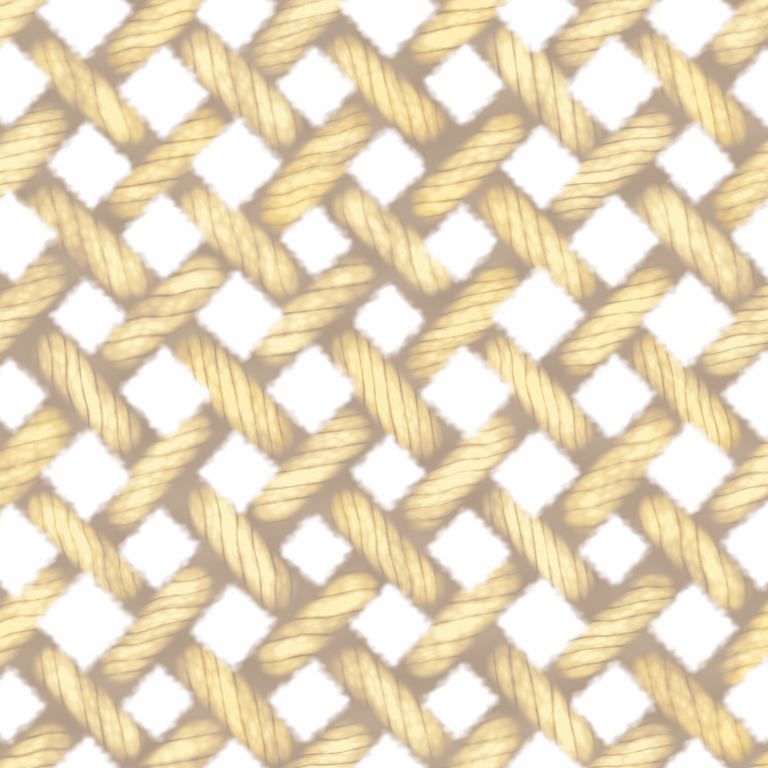
This pattern is drawn by a WebGL 2 fragment shader. Its source:

```glsl
#version 300 es
precision highp float;
// Open diagonal weave of twisted golden cords with white diamond gaps.
// Cords cross at the integer points of a 45 degree lattice and take turns on top;
// each visible cord piece is a shaded capsule, and soft rounded boxes cut the gaps.

uniform vec2 u_resolution;
out vec4 fragColor;

const vec2 REPEATS = vec2(5.07, 5.0);
const vec2 FIRST_CROSSING = vec2(0.408, 0.586);

const vec3 WHITE = vec3(0.995);
const vec3 SHADOW = vec3(0.72, 0.64, 0.56);
const vec3 TAN = vec3(0.84, 0.74, 0.59);
const vec3 GOLD = vec3(0.94, 0.85, 0.64);
const vec3 CREAM = vec3(0.99, 0.95, 0.77);

vec2 hash2(vec2 p) {
    vec2 k = vec2(dot(p, vec2(127.1, 311.7)), dot(p, vec2(269.5, 183.3)));
    return fract(sin(k) * 43758.55);
}

// Layered sines, about -1 to 1
float waves(vec2 p) {
    return 0.6 * sin(p.x + 1.5 * sin(p.y * 0.8)) + 0.4 * sin(p.y * 2.3 + p.x * 1.3);
}

// Distance to the nearest scattered point
float cellular(vec2 p) {
    vec2 cell = floor(p);
    float nearest = 2.0;
    for (int j = -1; j <= 1; j++)
    for (int i = -1; i <= 1; i++) {
        vec2 c = cell + vec2(i, j);
        nearest = min(nearest, length(c + hash2(c) - p));
    }
    return nearest;
}

float roundedBox(vec2 p, vec2 halfSize, float radius) {
    vec2 d = abs(p) - halfSize + radius;
    return length(max(d, 0.0)) + min(max(d.x, d.y), 0.0) - radius;
}

vec3 goldRamp(float light) {
    vec3 c = mix(SHADOW, TAN, smoothstep(0.0, 0.3, light));
    c = mix(c, GOLD, smoothstep(0.25, 0.6, light));
    return mix(c, CREAM, smoothstep(0.55, 0.9, light));
}

// One cord piece: q.x runs along it, q.y across; returns colour and coverage
vec4 cordPiece(vec2 q, vec2 id) {
    vec2 r = hash2(id);
    vec2 k = hash2(id + 37.0);
    q += (r - 0.5) * 0.1;
    q.y += (k.x - 0.5) * 0.16 * q.x;

    // Twisted plies run obliquely across the cord
    float bend = 0.035 * waves(q * 9.0 + r * 20.0);
    float phase = (q.x + 1.45 * q.y + bend) * mix(3.0, 5.2, r.x) + r.y;
    float ply = fract(phase);
    float bump = 4.0 * ply * (1.0 - ply);
    float plyTone = hash2(id + floor(phase) * 7.0).x - 0.5;

    float halfWidth = mix(0.215, 0.265, k.y) + 0.025 * (bump - 0.5);
    float d = length(vec2(max(abs(q.x) - 0.46, 0.0), q.y)) - halfWidth;
    float coverage = 1.0 - smoothstep(-0.09, 0.015, d);

    // Rounded body, broad sheen, fine glints and grooves
    float body = max(1.0 - pow(q.y / halfWidth, 2.0), 0.0);
    float sheen = waves(q * vec2(4.0, 7.0) + k * 30.0);
    float glint = 0.5 - cellular(vec2(phase * 2.5, (q.x - q.y) * 6.0) + r * 50.0);
    float groove = 1.0 - smoothstep(0.02, 0.13, min(ply, 1.0 - ply));
    groove *= mix(0.35, 1.0, k.x) * (0.75 + 0.25 * sheen);
    float light = body * (0.58 + 0.28 * bump + 0.3 * plyTone);
    light += 0.17 * sheen + 0.4 * glint * body - 0.38 * groove;
    light *= 1.0 - 0.55 * smoothstep(0.38, 0.68, abs(q.x));

    // Some pieces are warmer, deeper gold
    vec3 colour = goldRamp(light);
    float warmth = smoothstep(0.3, 1.0, r.y) * body;
    colour -= vec3(0.0, 0.03, 0.1) * warmth * (0.5 + 0.5 * sheen);
    return vec4(colour, coverage);
}

// Coverage of the white gap within one lattice cell
float gapMask(vec2 lattice) {
    vec2 id = floor(lattice);
    vec2 r = hash2(id + 91.0);
    vec2 k = hash2(id + 53.0);
    vec2 p = lattice - id - 0.5 - (k - 0.5) * 0.09;
    p += (r.y - 0.5) * 0.14 * vec2(-p.y, p.x);
    vec2 halfSize = mix(0.245, 0.325, r.x) + (k.yx - 0.5) * 0.04;
    float ragged = 0.012 * waves(lattice * 27.0) + 0.03 * (cellular(lattice * 11.0) - 0.45);
    return 1.0 - smoothstep(-0.045, 0.05, roundedBox(p, halfSize, 0.06) + ragged);
}

void main() {
    vec2 uv = gl_FragCoord.xy / u_resolution;
    vec2 g = (uv - FIRST_CROSSING) * REPEATS;
    vec2 lattice = vec2(g.x + g.y, g.y - g.x);
    vec2 centre = floor(lattice + 0.5);

    // Shaded underlayer, then the cord piece on top at each nearby crossing
    vec3 colour = SHADOW + 0.025 * waves(lattice * 5.0);
    for (int j = -1; j <= 1; j++)
    for (int i = -1; i <= 1; i++) {
        vec2 id = centre + vec2(i, j);
        vec2 q = lattice - id;
        if (mod(id.x + id.y, 2.0) > 0.5) q = vec2(-q.y, q.x);
        vec4 piece = cordPiece(q, id);
        colour = mix(colour, piece.rgb, piece.a);
    }

    colour = mix(colour, WHITE, gapMask(lattice));
    fragColor = vec4(clamp(colour, 0.0, 1.0), 1.0);
}
```
